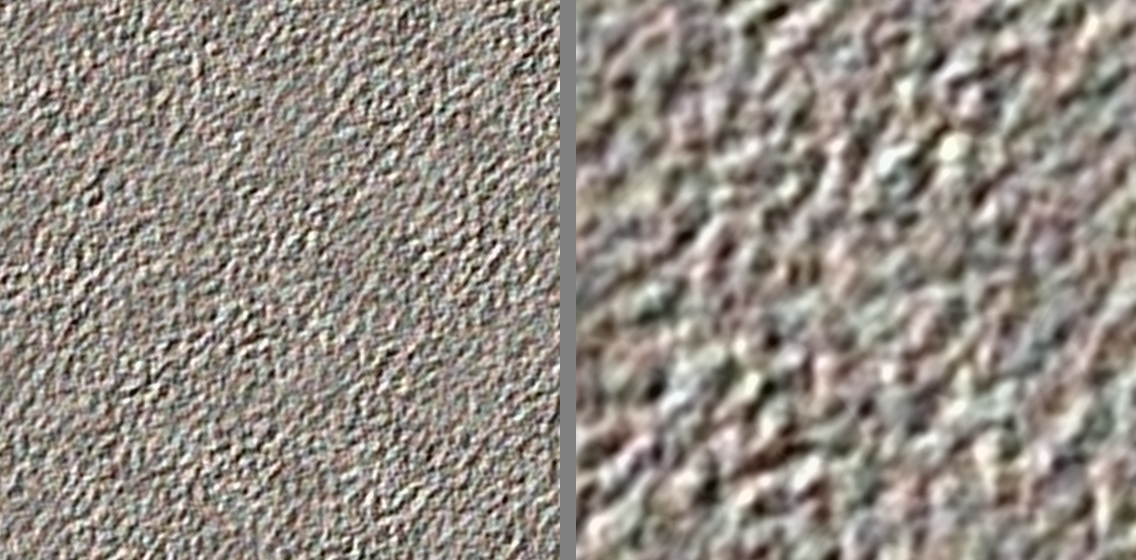
Left, the full canvas; right, a detail of the centre.
This texture is drawn by a WebGL 1 fragment shader. Its source:

```glsl
precision highp float;

uniform vec2 u_resolution;

const float GRAIN_FREQ = 56.0;               // grains across the canvas
const vec2 LIGHT_TRAVEL = vec2(0.8, -0.6);   // from upper left to lower right
const float RIDGE_STRETCH = 0.82;            // below 1 lengthens the ridges
const float LIGHT_STEP = 0.22;               // softness of the relief
const float FINE_SCALE = 2.1;
const float FINE_HEIGHT = 0.42;
const float DOME_HEIGHT = 0.5;
const float RELIEF_GAIN = 0.37;
const float MEAN_TONE = 0.55;
const float PATCH_SCALE = 0.13;
const float PATCH_CONTRAST = 0.6;
const float PATCH_TONE = 0.18;
const float TINT_SCALE = 0.6;
const float TINT_AMOUNT = 0.085;
const vec2 TONE_RANGE = vec2(-0.2, 1.18);

const vec3 SHADOW_COLOR = vec3(0.22, 0.18, 0.145);
const vec3 LIT_COLOR = vec3(0.87, 0.85, 0.82);
const vec3 WARM_COOL = vec3(0.8, -0.05, -0.7);
const vec3 GREEN_PINK = vec3(-0.45, 0.45, -0.25);

vec2 hash2(vec2 cell) {
  vec3 h = fract(cell.xyx * vec3(0.1031, 0.1030, 0.0973));
  h += dot(h, h.yzx + 33.33);
  return fract((h.xx + h.yz) * h.zy);
}

vec2 gradientAt(vec2 cell) {
  float angle = 6.28318 * hash2(cell).x;
  return vec2(cos(angle), sin(angle));
}

float gradientNoise(vec2 p) {
  vec2 cell = floor(p);
  vec2 f = fract(p);
  vec2 fade = f * f * f * (f * (f * 6.0 - 15.0) + 10.0);
  vec2 right = vec2(1.0, 0.0);
  vec2 up = vec2(0.0, 1.0);
  float low = mix(dot(gradientAt(cell), f),
                  dot(gradientAt(cell + right), f - right), fade.x);
  float high = mix(dot(gradientAt(cell + up), f - up),
                   dot(gradientAt(cell + 1.0), f - 1.0), fade.x);
  return mix(low, high, fade.y);
}

// Rounded pebbles that meet in creases
float domes(vec2 p) {
  vec2 cell = floor(p);
  float nearest = 4.0;
  for (int y = -1; y <= 1; y++) {
    for (int x = -1; x <= 1; x++) {
      vec2 neighbor = cell + vec2(float(x), float(y));
      vec2 offset = neighbor + hash2(neighbor + 57.0) - p;
      nearest = min(nearest, dot(offset, offset));
    }
  }
  return -nearest;
}

float surfaceHeight(vec2 p) {
  return gradientNoise(p)
       + FINE_HEIGHT * gradientNoise(p * FINE_SCALE + 19.7)
       + DOME_HEIGHT * domes(p);
}

void main() {
  vec2 uv = gl_FragCoord.xy / min(u_resolution.x, u_resolution.y);

  // Surface frame: x follows the light, y runs along the ridges
  vec2 ridgeAxis = vec2(-LIGHT_TRAVEL.y, LIGHT_TRAVEL.x);
  vec2 p = GRAIN_FREQ * vec2(dot(uv, LIGHT_TRAVEL),
                             dot(uv, ridgeAxis) * RIDGE_STRETCH) + 100.0;

  // Slopes rising away from the light are lit, the others shaded
  vec2 lightOffset = vec2(LIGHT_STEP, 0.0);
  float relief = (surfaceHeight(p + lightOffset) - surfaceHeight(p - lightOffset))
               / (2.0 * LIGHT_STEP);

  // Broad patches vary the roughness and the tone
  float roughness = 1.0 + PATCH_CONTRAST * gradientNoise(p * PATCH_SCALE);
  float tone = MEAN_TONE + RELIEF_GAIN * roughness * relief
             + PATCH_TONE * gradientNoise(p * PATCH_SCALE * 2.0 + 31.3);
  tone = clamp(tone, TONE_RANGE.x, TONE_RANGE.y);

  // Faint mineral tints
  vec3 tint = WARM_COOL * gradientNoise(p * TINT_SCALE + 7.4)
            + GREEN_PINK * gradientNoise(p * TINT_SCALE + 83.6);
  vec3 color = mix(SHADOW_COLOR, LIT_COLOR, tone) + TINT_AMOUNT * tint;
  gl_FragColor = vec4(clamp(color, 0.0, 1.0), 1.0);
}
```
